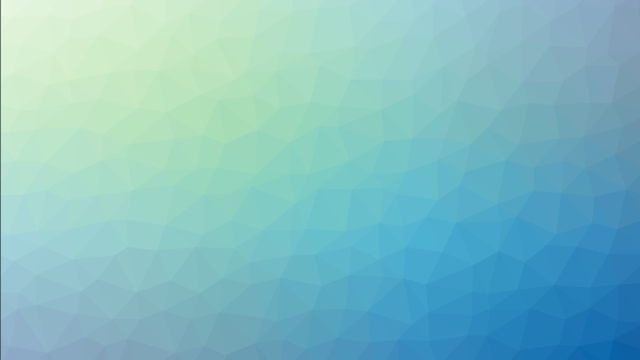
Give the GLSL for this background, as a Shadertoy shader.

```glsl
// Low-poly mosaic: a jittered point grid is split into triangles, each filled flat.
// A fill blends two samples of one pale-green-to-navy ramp, one taken across the
// canvas and one taken downward, mixed in a perceptual colour space.

const float CELL = 0.0835;               // grid spacing in canvas heights
const float JITTER = 0.68;               // share of a cell a point may wander over
const vec2 RAMP_MARGIN = vec2(0.073, 0.122); // ramp part hidden beyond each edge
const vec3 EDGE_COLOR = vec3(0.22, 0.28, 0.28);
const float EDGE_WIDTH = 0.0011;         // dark left rim in canvas widths

const mat3 RGB_TO_XYZ = mat3(0.4124, 0.2126, 0.0193,
                             0.3576, 0.7152, 0.1192,
                             0.1805, 0.0722, 0.9505);

// Perceptual colour space: cube root of XYZ
vec3 toPerceptual(vec3 rgb) {
    return pow(RGB_TO_XYZ * pow(rgb, vec3(2.2)), vec3(1.0 / 3.0));
}

vec3 toRgb(vec3 c) {
    vec3 linear = inverse(RGB_TO_XYZ) * (c * c * c);
    return pow(max(linear, 0.0), vec3(1.0 / 2.2));
}

// Pale green to navy, t in 0..1
vec3 ramp(float t) {
    vec3 stops[9] = vec3[9](
        vec3(0.97, 0.99, 0.94), vec3(0.88, 0.953, 0.86), vec3(0.80, 0.922, 0.773),
        vec3(0.66, 0.867, 0.71), vec3(0.482, 0.80, 0.769), vec3(0.306, 0.702, 0.827),
        vec3(0.169, 0.549, 0.745), vec3(0.031, 0.408, 0.675), vec3(0.031, 0.251, 0.506));
    float s = clamp(t, 0.0, 1.0) * 8.0;
    int i = min(int(s), 7);
    return mix(toPerceptual(stops[i]), toPerceptual(stops[i + 1]), s - float(i));
}

// Flat fill for a triangle centred at the given point
vec3 fillColor(vec2 center, float aspect) {
    vec2 uv = vec2(center.x / aspect, 1.0 - center.y);
    vec2 t = mix(RAMP_MARGIN, 1.0 - RAMP_MARGIN, uv);
    return toRgb(0.5 * (ramp(t.x) + ramp(t.y)));
}

vec2 hash22(vec2 p) {
    vec3 q = fract(p.xyx * vec3(0.1031, 0.1030, 0.0973));
    q += dot(q, q.yzx + 33.33);
    return fract((q.xx + q.yz) * q.zy);
}

vec2 gridPoint(vec2 id) {
    return CELL * (id + 0.5 + JITTER * (hash22(id + 37.0) - 0.5));
}

float cross2(vec2 a, vec2 b) {
    return a.x * b.y - a.y * b.x;
}

// Distance to the left side of the line from a to b
float leftOf(vec2 p, vec2 a, vec2 b) {
    return cross2(normalize(b - a), p - a);
}

// Adds a counter-clockwise triangle, weighted by its pixel coverage
void addTriangle(inout vec4 sum, vec2 p, vec2 a, vec2 b, vec2 c,
                 float pixel, float aspect) {
    float inside = min(leftOf(p, a, b), min(leftOf(p, b, c), leftOf(p, c, a)));
    float weight = clamp(inside / pixel + 0.5, 0.0, 1.0);
    if (weight > 0.0) {
        sum += weight * vec4(fillColor((a + b + c) / 3.0, aspect), 1.0);
    }
}

// True when the opposite angles at b and d total less than half a turn
bool splitsAlongAC(vec2 a, vec2 b, vec2 c, vec2 d) {
    float sinB = cross2(c - b, a - b), cosB = dot(c - b, a - b);
    float sinD = cross2(a - d, c - d), cosD = dot(a - d, c - d);
    return sinB * cosD + cosB * sinD >= 0.0;
}

void mainImage(out vec4 fragColor, in vec2 fragCoord) {
    float pixel = 1.0 / iResolution.y;
    float aspect = iResolution.x * pixel;
    vec2 p = fragCoord * pixel;
    vec2 home = floor(p / CELL - 0.5);

    // Nearby quads, each cut along its better diagonal
    vec4 sum = vec4(0.0);
    for (int j = -1; j <= 1; j++) {
        for (int i = -1; i <= 1; i++) {
            vec2 id = home + vec2(i, j);
            vec2 a = gridPoint(id);
            vec2 b = gridPoint(id + vec2(1, 0));
            vec2 c = gridPoint(id + vec2(1, 1));
            vec2 d = gridPoint(id + vec2(0, 1));
            if (splitsAlongAC(a, b, c, d)) {
                addTriangle(sum, p, a, b, c, pixel, aspect);
                addTriangle(sum, p, a, c, d, pixel, aspect);
            } else {
                addTriangle(sum, p, a, b, d, pixel, aspect);
                addTriangle(sum, p, b, c, d, pixel, aspect);
            }
        }
    }
    vec3 color = sum.rgb / max(sum.a, 0.0001);

    // Thin dark rim on the left
    float rim = clamp((EDGE_WIDTH * aspect - p.x) / pixel + 0.5, 0.0, 1.0);
    fragColor = vec4(mix(color, EDGE_COLOR, rim), 1.0);
}
```
